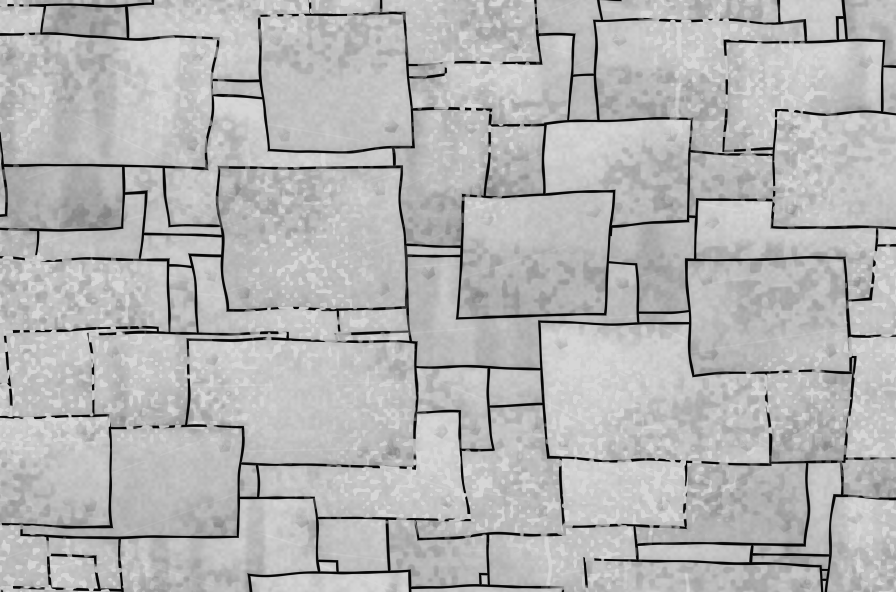
A WebGL 1 fragment shader for this texture:

```glsl
precision highp float;
uniform vec2 u_resolution;

const vec2 SIZE = vec2(0.2, 0.13);

float hash(vec2 p) {
  vec3 a = fract(vec3(p.xyx) * 0.1031);
  a += dot(a, a.yzx + 33.33);
  return fract((a.x + a.y) * a.z);
}

vec2 hash2(vec2 p) {
  return vec2(hash(p), hash(p + 71.7));
}

float noise(vec2 p) {
  vec2 i = floor(p), f = fract(p);
  f = f * f * (3.0 - 2.0 * f);
  return mix(mix(hash(i), hash(i + vec2(1, 0)), f.x),
             mix(hash(i + vec2(0, 1)), hash(i + 1.0), f.x), f.y);
}

float rowShift(float row) {
  return hash(vec2(row, 5.0));
}

// Local position (xy) and half size (zw) of one overlapping plate
vec4 plate(vec2 p, vec2 id) {
  vec2 place = hash2(id + 11.0), stretch = hash2(id + 43.0);
  vec2 q = p - (id + 0.5 + (place - 0.5) * 0.3 + vec2(rowShift(id.y), 0.0)) * SIZE;
  q += 0.009 * (vec2(noise(p * 17.0 + id * 3.7), noise(p.yx * 14.0 + id * 5.3)) - 0.5);
  q += vec2(0.18 * (place.y - 0.5) * q.y, 0.06 * (stretch.x - 0.5) * q.x);
  return vec4(q, SIZE * mix(vec2(0.62, 0.64), vec2(1.0, 0.92), stretch));
}

float boxDistance(vec4 b) {
  vec2 d = abs(b.xy) - b.zw;
  return max(d.x, d.y);
}

vec2 neighbour(vec2 p, float i) {
  float row = floor(p.y / SIZE.y) + floor(i / 3.0) - 1.0;
  return vec2(floor(p.x / SIZE.x - rowShift(row)) + mod(i, 3.0) - 1.0, row);
}

// Faceted stud near each corner: x is coverage, y is shading
vec2 stud(vec4 b, vec2 id, float aa) {
  vec2 corner = vec2(b.x < 0.0 ? -1.0 : 1.0, b.y < 0.0 ? -1.0 : 1.0);
  vec2 seed = id * 2.3 + corner * 7.1;
  vec2 q = b.xy - corner * (b.zw - 0.026 - 0.014 * hash2(seed));
  float angle = atan(q.y, q.x) + 6.28 * hash(seed + 19.0);
  float side = 1.2566;
  float d = length(q) * cos(mod(angle, side) - side * 0.5) - 0.0105;
  float shown = step(hash(seed + 31.0), 0.75);
  float facet = hash(vec2(floor(angle / side), hash(seed) * 50.0));
  return vec2(shown * (1.0 - smoothstep(-aa, aa, d)),
              -0.055 + 6.0 * dot(q, vec2(-0.4, 0.7)) - 0.06 * (facet - 0.5));
}

void main() {
  vec2 p = gl_FragCoord.xy / u_resolution.y;
  float aa = 1.0 / u_resolution.y;

  // Topmost plate covering this point
  float topRank = -1.0;
  vec2 id = neighbour(p, 4.0);
  for (int i = 0; i < 9; i++) {
    vec2 n = neighbour(p, float(i));
    float rank = hash(n + 97.0);
    if (rank > topRank && boxDistance(plate(p, n)) < 0.0) {
      topRank = rank;
      id = n;
    }
  }

  // Nearest outline of that plate or of any plate above it
  float edge = 1.0;
  for (int i = 0; i < 9; i++) {
    vec2 n = neighbour(p, float(i));
    if (hash(n + 97.0) >= topRank) edge = min(edge, abs(boxDistance(plate(p, n))));
  }

  vec4 b = plate(p, id);
  vec2 local = b.xy / b.zw;
  vec2 kind = hash2(id + 151.0);
  vec2 shifted = p + kind * 9.0;

  // Plate tone with a pale upper part and broad clouds
  float tone = 0.765 + 0.07 * (kind.x - 0.5) + 0.03 * local.y;
  tone += 0.04 * (noise(shifted * 9.0) - 0.5);

  // Sponged dark dabs in bands, and vertical brush marks
  float band = smoothstep(0.4, 0.75, noise(shifted * vec2(5.0, 11.0)) - 0.12 * local.y);
  float dabs = smoothstep(0.4, 0.75, noise(p * 95.0 + kind * 30.0));
  tone -= band * (0.025 + 0.09 * dabs);
  tone -= 0.07 * step(0.72, kind.y) * smoothstep(0.4, 0.8, noise(shifted * vec2(30.0, 6.0)));
  tone += 0.05 * (noise(p * 170.0) - 0.5) + 0.03 * (noise(p * 60.0) - 0.5);

  // Pale spatter, drips and faint scratches
  float worn = smoothstep(0.45, 0.8, noise(p * 6.0 + 40.0));
  tone += 0.1 * worn * smoothstep(0.6, 0.8, noise(p * 140.0 + 9.0));
  float drip = abs(b.x - (kind.x - 0.5) * b.z + 0.012 * (noise(p * 22.0) - 0.5));
  tone += 0.09 * step(kind.y, 0.22) * (1.0 - smoothstep(0.001, 0.005, drip))
        * smoothstep(0.3, 0.6, noise(p * vec2(8.0, 18.0)));
  float scratch = abs(fract(dot(shifted, vec2(kind.x - 0.5, 1.0)) * 9.0) - 0.5) / 9.0;
  tone += 0.025 * (1.0 - smoothstep(0.0005, 0.0025, scratch)) * step(0.5, noise(p * 12.0));

  vec2 rivet = stud(b, id, aa);
  tone += rivet.x * rivet.y;
  tone -= 0.03 * (1.0 - smoothstep(0.0, 0.012, edge));
  tone = clamp(tone, 0.52, 0.84);

  // Inked outlines, chipped where the paint is worn
  float halfWidth = 0.0021 + 0.0009 * (noise(p * 45.0) - 0.5);
  float ink = 1.0 - smoothstep(halfWidth - 0.7 * aa, halfWidth + 0.7 * aa, edge);
  float chip = worn * smoothstep(0.5, 0.7, noise(p * 110.0 + 3.0));
  tone = mix(tone, mix(0.02, 0.8, chip), ink);

  gl_FragColor = vec4(vec3(tone), 1.0);
}
```
